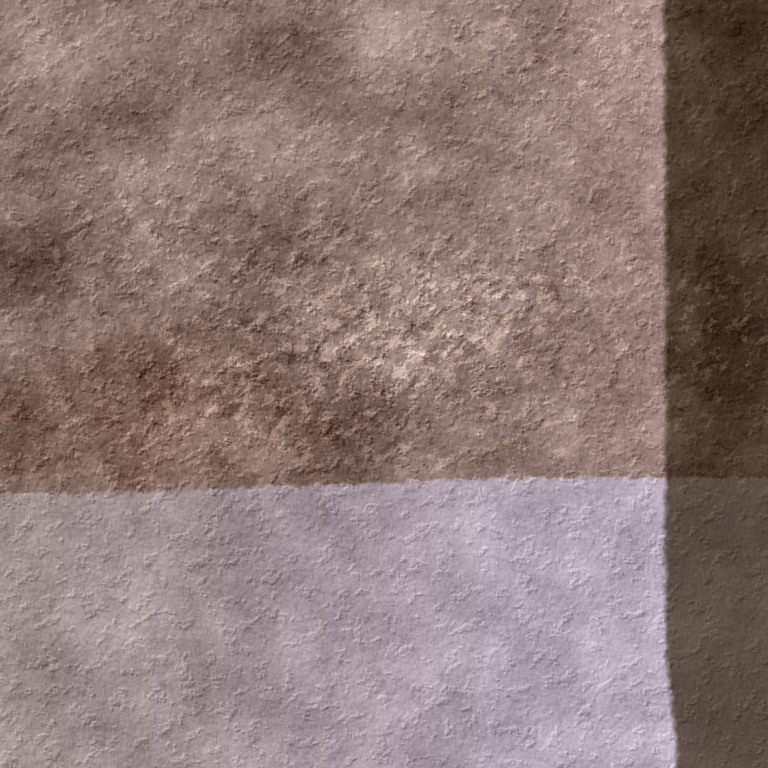
This texture is drawn by a Shadertoy shader. Its source:

```glsl
// Weathered plaster wall: a mottled brown field above a lilac band, with a
// dark shadowed strip on the right. Soft patches set the large tones, while
// layered gradient noise, lit from the upper left, gives grit, chips and pits.

vec2 hashGradient(vec2 cell) {
    vec3 q = fract(cell.xyx * vec3(0.1031, 0.1030, 0.0973));
    q += dot(q, q.yzx + 33.33);
    float angle = 6.2832 * fract((q.x + q.y) * q.z);
    return vec2(cos(angle), sin(angle));
}

float gradientNoise(vec2 p) {
    vec2 i = floor(p), f = fract(p);
    vec2 u = f * f * f * (f * (f * 6.0 - 15.0) + 10.0);
    vec2 e = vec2(0.0, 1.0);
    float a = dot(hashGradient(i), f);
    float b = dot(hashGradient(i + e.yx), f - e.yx);
    float c = dot(hashGradient(i + e.xy), f - e.xy);
    float d = dot(hashGradient(i + e.yy), f - e.yy);
    return 1.4 * mix(mix(a, b, u.x), mix(c, d, u.x), u.y);
}

float fbm(vec2 p, int octaves, float gain) {
    float sum = 0.0, amp = 0.5;
    for (int i = 0; i < octaves; i++) {
        sum += amp * gradientNoise(p);
        p = mat2(0.8, 0.6, -0.6, 0.8) * p * 2.03 + 17.3;
        amp *= gain;
    }
    return sum;
}

// Soft elliptical patch, 1 at its centre
float patchMask(vec2 p, vec2 centre, vec2 radius) {
    vec2 d = (p - centre) / radius;
    return exp(-dot(d, d));
}

// Ragged raised spots, slightly stretched along a rising diagonal
float flakes(vec2 p, float scale, float threshold) {
    vec2 q = mat2(0.85, -0.53, 0.53, 0.85) * p * scale * vec2(0.85, 1.2);
    return smoothstep(threshold, threshold + 0.2, fbm(q, 4, 0.7));
}

float plasterHeight(vec2 p) {
    return 0.5 * flakes(p, 42.0, 0.13) + 0.5 * fbm(p * 75.0, 3, 0.75);
}

// Height difference along the light direction
float relief(vec2 p) {
    vec2 towardLight = vec2(-0.0011, 0.0013);
    return plasterHeight(p - towardLight) - plasterHeight(p + towardLight);
}

// Light (positive) and dark (negative) areas of the upper field
float upperTone(vec2 p) {
    float light = 0.09 * patchMask(p, vec2(0.57, 0.59), vec2(0.13, 0.07))
                + 0.09 * patchMask(p, vec2(0.54, 0.97), vec2(0.12, 0.06))
                + 0.08 * patchMask(p, vec2(0.52, 0.80), vec2(0.05, 0.04))
                + 0.07 * patchMask(p, vec2(0.80, 0.88), vec2(0.11, 0.18))
                + 0.07 * patchMask(p, vec2(0.07, 0.94), vec2(0.06, 0.05))
                + 0.05 * patchMask(p, vec2(0.28, 0.79), vec2(0.16, 0.07));
    float dark = 0.18 * patchMask(p, vec2(0.01, 0.65), vec2(0.07, 0.05))
               + 0.15 * patchMask(p, vec2(0.44, 0.45), vec2(0.11, 0.08))
               + 0.10 * patchMask(p, vec2(0.08, 0.47), vec2(0.16, 0.10))
               + 0.06 * patchMask(p, vec2(0.34, 0.93), vec2(0.10, 0.07))
               + 0.06 * patchMask(p, vec2(0.12, 0.83), vec2(0.14, 0.05))
               + 0.06 * patchMask(p, vec2(0.35, 0.62), vec2(0.06, 0.10));
    return light - dark;
}

void mainImage(out vec4 fragColor, in vec2 fragCoord) {
    vec2 uv = fragCoord / iResolution.xy;
    vec2 warped = uv + 0.07 * vec2(fbm(uv * 9.0, 5, 0.6), fbm(uv * 9.0 + 23.0, 5, 0.6));
    float mottling = fbm(uv * 8.0 + 3.0, 6, 0.68);
    float shade = relief(uv);
    float grain = gradientNoise(uv * 190.0);

    // Regional wear controls the density of pale chips and dark pits
    float wear = 0.22 + patchMask(warped, vec2(0.55, 0.59), vec2(0.26, 0.10))
               + 0.7 * patchMask(warped, vec2(0.32, 0.47), vec2(0.32, 0.09))
               + 0.4 * patchMask(warped, vec2(0.70, 0.93), vec2(0.14, 0.09))
               + 0.4 * patchMask(warped, vec2(0.20, 0.70), vec2(0.14, 0.09));
    float chips = flakes(uv + 3.0, 50.0, 0.19 - 0.13 * wear);
    float pits = flakes(uv + 7.0, 46.0, 0.21 - 0.08 * wear);

    // Upper field: warm brown, redder at lower left
    float redness = patchMask(warped, vec2(0.20, 0.45), vec2(0.20, 0.10));
    vec3 upper = vec3(0.545, 0.460, 0.428) + upperTone(warped) + 0.18 * mottling;
    upper += redness * vec3(0.015, -0.012, -0.022);
    upper += vec3(0.018, 0.005, 0.014) * smoothstep(0.55, 0.86, uv.x);
    upper += vec3(0.15, 0.14, 0.13) * chips * (0.3 + 0.6 * wear);
    upper -= vec3(0.13, 0.13, 0.125) * pits * (0.35 + 0.4 * wear);
    upper += (0.16 + 0.08 * wear) * shade + 0.03 * grain;

    // Lower band: grey mauve shifting to lilac on the right
    vec3 lower = mix(vec3(0.625, 0.56, 0.56), vec3(0.71, 0.655, 0.72), smoothstep(0.0, 0.85, uv.x));
    lower += 0.14 * mottling - 0.06 * patchMask(warped, vec2(0.40, 0.28), vec2(0.12, 0.06));
    lower -= 0.05 * patchMask(warped, vec2(0.26, 0.10), vec2(0.08, 0.05));
    lower += 0.18 * shade + 0.025 * grain - 0.05 * pits;

    // Slightly sloping paint line between the two fields
    float paintLine = 0.357 + 0.021 * smoothstep(0.0, 0.75, uv.x) + 0.007 * fbm(uv * 55.0, 3, 0.7);
    float isUpper = smoothstep(-0.003, 0.003, uv.y - paintLine);
    vec3 wall = mix(lower, upper, isUpper);

    // Shadowed strip with muted texture
    vec3 strip = mix(vec3(0.365, 0.305, 0.275), vec3(0.305, 0.242, 0.195), isUpper);
    strip += mix(0.07, 0.13, isUpper) * mottling + 0.10 * shade + 0.015 * grain;
    float stripWear = patchMask(warped, vec2(0.94, 0.57), vec2(0.12, 0.10));
    strip += vec3(0.10, 0.085, 0.07) * chips * isUpper * (0.3 + stripWear);
    strip -= 0.05 * pits * isUpper + 0.03 * smoothstep(0.90, 1.0, uv.x) * isUpper;

    // Rough vertical boundary, flaring right near the floor, with a pale rim
    float edge = 0.866 + 0.015 * (1.0 - smoothstep(0.0, 0.18, uv.y)) + 0.006 * fbm(uv * 40.0, 3, 0.7);
    wall += 0.03 * smoothstep(0.025, 0.0, abs(uv.x - edge + 0.012));
    vec3 colour = mix(wall, strip, smoothstep(-0.005, 0.006, uv.x - edge));

    fragColor = vec4(clamp(colour, 0.0, 1.0), 1.0);
}
```
